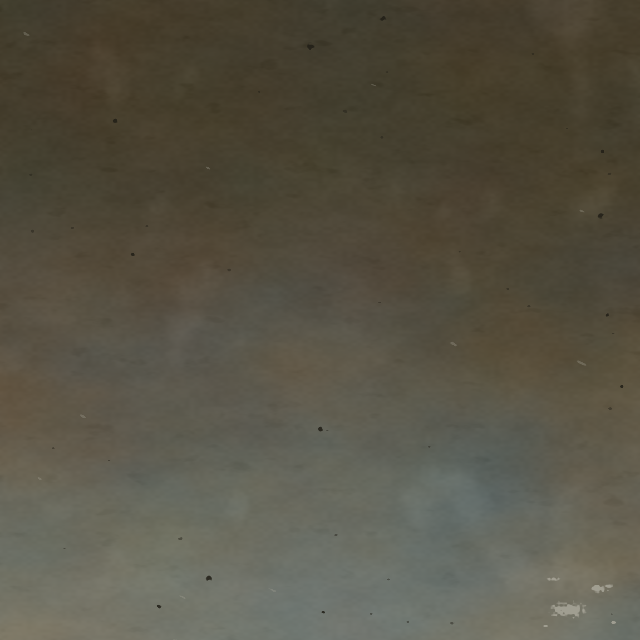
Write a three.js fragment shader that draws this texture.

```glsl
varying vec2 vUv;

const vec3 UMBER = vec3(0.272, 0.240, 0.172);
const vec3 EARTH = vec3(0.320, 0.290, 0.230);
const vec3 TAUPE = vec3(0.370, 0.352, 0.300);
const vec3 STONE = vec3(0.410, 0.410, 0.360);
const vec3 MIST = vec3(0.455, 0.465, 0.425);
const vec3 PIT = vec3(0.13, 0.12, 0.09);
const vec3 PLASTER = vec3(0.66, 0.65, 0.60);

float hash(vec2 p) {
  vec3 q = fract(p.xyx * 0.1031);
  q += dot(q, q.yzx + 33.33);
  return fract((q.x + q.y) * q.z);
}

vec2 hash2(vec2 p) {
  return vec2(hash(p), hash(p + 57.3));
}

float noise(vec2 p) {
  vec2 i = floor(p);
  vec2 f = fract(p);
  f = f * f * (3.0 - 2.0 * f);
  float low = mix(hash(i), hash(i + vec2(1.0, 0.0)), f.x);
  float high = mix(hash(i + vec2(0.0, 1.0)), hash(i + 1.0), f.x);
  return mix(low, high, f.y);
}

// Layered noise, centred on zero
float fbm(vec2 p) {
  float sum = 0.0;
  float gain = 0.5;
  for (int i = 0; i < 5; i++) {
    sum += gain * (noise(p) - 0.5);
    p = mat2(1.6, 0.9, -0.9, 1.6) * p + 17.1;
    gain *= 0.5;
  }
  return sum;
}

// Dark to light through five paint tones
vec3 wallTone(float t) {
  vec3 c = mix(UMBER, EARTH, smoothstep(0.18, 0.48, t));
  c = mix(c, TAUPE, smoothstep(0.42, 0.64, t));
  c = mix(c, STONE, smoothstep(0.60, 0.82, t));
  return mix(c, MIST, smoothstep(0.80, 1.02, t));
}

// Ragged blob with a soft rim
float blob(vec2 p, vec2 center, vec2 size, float ragged) {
  vec2 d = (p - center) / size;
  float edge = length(d) + ragged * (noise(p * 260.0) - 0.5);
  return 1.0 - smoothstep(0.65, 1.2, edge);
}

// At most one jittered fleck in each grid cell
float flecks(vec2 p, float cells, float share, vec2 size, float seed) {
  vec2 id = floor(p * cells);
  vec2 center = (id + 0.15 + 0.7 * hash2(id + seed)) / cells;
  float present = step(hash(id + seed + 21.7), share);
  float scale = mix(0.55, 1.2, hash(id + seed + 43.9));
  return present * blob(p, center, size * scale, 0.9);
}

// Cluster of flaked chips, shrinking with distance from the largest
float chips(vec2 p, vec2 origin, vec2 size) {
  float mask = 0.0;
  for (int i = 0; i < 6; i++) {
    float k = float(i);
    vec2 offset = (hash2(vec2(k, 8.0)) - vec2(0.6, 0.3)) * vec2(0.20, 0.12);
    vec2 center = origin + offset * min(k, 1.0);
    mask = max(mask, blob(p, center, size / (1.0 + 0.9 * k), 1.1));
  }
  return mask;
}

void main() {
  vec2 uv = vUv;

  // Broad downward lightening with drifting, slightly tilted borders
  float drift = 0.26 * fbm(uv * vec2(2.6, 4.0) + 3.7);
  float cloud = 0.14 * fbm(uv * vec2(8.0, 13.0) + 31.0);
  float depth = 1.0 - uv.y + 0.06 * (0.5 - uv.x) * smoothstep(0.9, 0.4, uv.y);
  vec3 color = wallTone(depth + drift + cloud);

  // Warm and cool stains, stronger in the lower half
  float stain = fbm(uv * vec2(4.0, 7.0) + 71.0);
  float stainGain = mix(0.12, 0.05, smoothstep(0.3, 0.75, uv.y));
  color += stain * stainGain * vec3(0.9, 0.0, -0.9);
  color += 0.04 * fbm(uv * 7.0 + 93.0) * vec3(-0.3, 0.5, 0.2);

  // Pale rubbed patches, brushed mottling and fine grain
  float rubbed = smoothstep(0.10, 0.32, fbm(uv * vec2(11.0, 9.0) + 47.0));
  color += 0.035 * rubbed;
  color += 0.035 * fbm(uv * vec2(22.0, 48.0) + 11.0);
  color += 0.016 * (noise(uv * vec2(130.0, 210.0)) - 0.5);
  color -= 0.022 * smoothstep(0.16, 0.34, fbm(uv * vec2(24.0, 60.0) + 5.0));

  // Pits, faint scratches and exposed plaster
  float pits = flecks(uv, 7.0, 0.20, vec2(0.0045, 0.0040), 4.0);
  float specks = flecks(uv, 16.0, 0.10, vec2(0.0028, 0.0020), 15.0);
  float scratches = flecks(uv + vec2(0.0, uv.x * 0.4), 13.0, 0.10, vec2(0.005, 0.002), 29.0);
  color = mix(color, PLASTER, 0.30 * scratches);
  color = mix(color, PIT, max(0.85 * pits, 0.45 * specks));
  color = mix(color, PLASTER, 0.85 * chips(uv, vec2(0.887, 0.047), vec2(0.023, 0.010)));

  gl_FragColor = vec4(color, 1.0);
}
```
